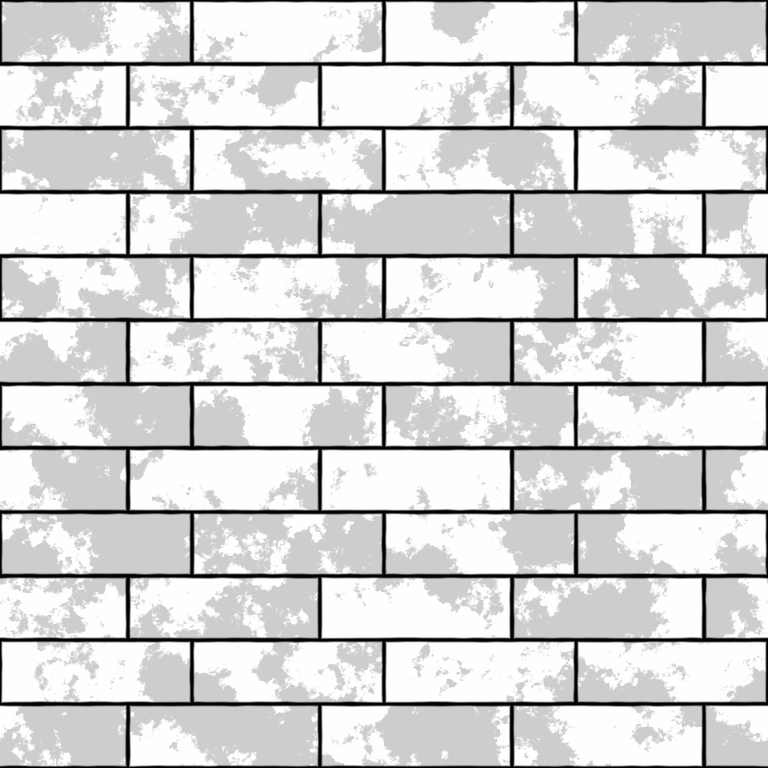
Reproduce this texture procedurally as a WebGL 1 fragment shader.

```glsl
precision highp float;
// Running-bond brick wall with thin black joints and blotchy grey wear on white bricks.

uniform vec2 u_resolution;

#define COLUMNS 4.0
#define ROWS 12.0
#define ROW_SHIFT (2.0 / 3.0)
#define JOINT_HALF_WIDTH 0.0026
#define JOINT_SOFTNESS 0.0017
#define JOINT_WOBBLE 0.0009
#define WEAR_SCALE 1.1
#define WEAR_ROUGHNESS 0.7
#define WEAR_SOFTNESS 0.028
#define BRICK_VARIATION 0.08
#define WHITE vec3(0.995)
#define GREY vec3(0.805)

float hash(vec2 p) {
  return fract(sin(dot(p, vec2(127.1, 311.7))) * 43758.545);
}

float valueNoise(vec2 p) {
  vec2 cell = floor(p);
  vec2 f = fract(p);
  f = f * f * (3.0 - 2.0 * f);
  float low = mix(hash(cell), hash(cell + vec2(1.0, 0.0)), f.x);
  float high = mix(hash(cell + vec2(0.0, 1.0)), hash(cell + vec2(1.0)), f.x);
  return mix(low, high, f.y);
}

// Rough fractal noise; each octave is turned to hide the lattice.
float wearNoise(vec2 p) {
  mat2 turnAndDouble = mat2(1.6, 1.2, -1.2, 1.6);
  float sum = 0.0;
  float total = 0.0;
  float amplitude = 1.0;
  for (int i = 0; i < 6; i++) {
    sum += amplitude * valueNoise(p);
    total += amplitude;
    amplitude *= WEAR_ROUGHNESS;
    p = turnAndDouble * p + 7.3;
  }
  return sum / total;
}

void main() {
  vec2 uv = gl_FragCoord.xy / u_resolution;

  // Brick layout: even rows are shifted, and brick ids wrap around the tile.
  vec2 grid = uv * vec2(COLUMNS, ROWS);
  float row = floor(grid.y);
  grid.x -= ROW_SHIFT * (1.0 - mod(row, 2.0));
  vec2 brick = vec2(mod(floor(grid.x), COLUMNS), mod(row, ROWS));

  // Position inside the brick, in brick heights.
  vec2 size = vec2(ROWS / COLUMNS, 1.0);
  vec2 local = fract(grid) * size;
  vec2 seed = 40.0 * vec2(hash(brick + 0.37), hash(brick + 19.61));

  // Wear: two tones split by noise, with its own balance on each brick.
  float balance = (hash(brick + 5.83) - 0.5) * BRICK_VARIATION;
  float wear = wearNoise(local * WEAR_SCALE + seed) + balance;
  float paleness = smoothstep(0.5 - WEAR_SOFTNESS, 0.5 + WEAR_SOFTNESS, wear);
  vec3 color = mix(GREY, WHITE, paleness);

  // Joints: distance to the brick edge in canvas units, slightly uneven.
  vec2 edge = min(local, size - local) / ROWS;
  float wobble = (valueNoise(local * 5.0 + seed) - 0.5) * JOINT_WOBBLE;
  float toJoint = min(edge.x, edge.y) + wobble;
  float softness = max(JOINT_SOFTNESS, 0.7 / u_resolution.y);
  color *= smoothstep(JOINT_HALF_WIDTH - softness, JOINT_HALF_WIDTH + softness, toJoint);

  gl_FragColor = vec4(color, 1.0);
}
```
